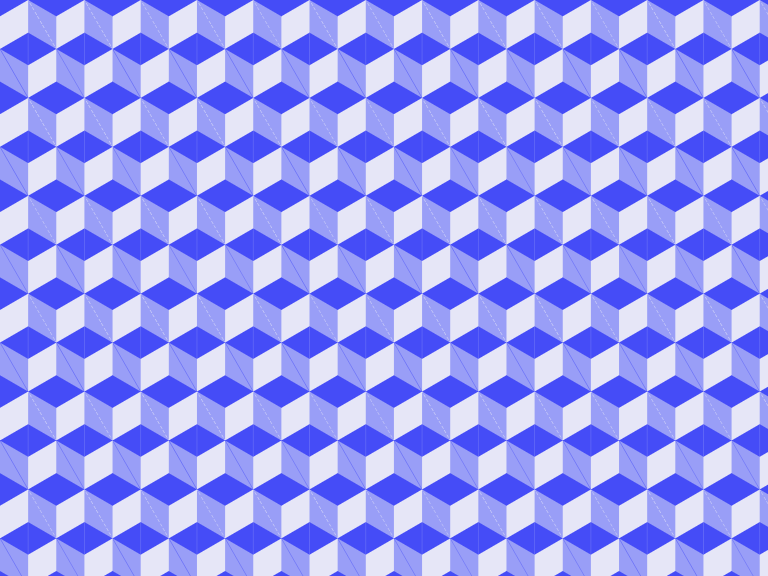
Give the GLSL for this pattern, as a Shadertoy shader.

```glsl
// Rows of stacked isometric cubes: blue rhombic tops, lilac left and pale right sides.
// Each row is a strip holding the lower half of its own tops and the upper half of
// the next row's; hairline seams cross the lilac sides and the tops.

float hash21(vec2 p)
{
    vec3 q = fract(vec3(p.xyx) * 0.1031);
    q += dot(q, q.yzx + 33.33);
    return fract((q.x + q.y) * q.z);
}

// Coverage of a shape from its signed distance, one pixel soft.
float coverage(float dist, float pixel)
{
    return clamp(0.5 - dist / pixel, 0.0, 1.0);
}

void mainImage(out vec4 fragColor, in vec2 fragCoord)
{
    const vec3 BLUE = vec3(0.27, 0.30, 0.97);
    const vec3 LILAC = vec3(0.60, 0.62, 0.97);
    const vec3 PALE = vec3(0.90, 0.90, 0.97);

    // Cube width and row spacing, in canvas heights.
    const vec2 CELL = vec2(0.0977, 0.08497);
    float pixel = 1.0 / iResolution.y;
    vec2 pos = vec2(fragCoord.x, iResolution.y - fragCoord.y) * pixel;
    vec2 grid = pos / CELL;

    // Alternate rows are shifted by half a cube; u is centred on the cube.
    float row = floor(grid.y);
    float isOdd = mod(row, 2.0);
    float shifted = grid.x + 0.5 * (1.0 - isOdd);
    float u = fract(shifted) - 0.5;
    float v = grid.y - row;

    // Side faces
    float leftDist = (abs(u + 0.25) - 0.25) * CELL.x;
    if (u > 0.25) leftDist = (0.5 - u) * CELL.x;
    float left = coverage(leftDist, pixel);
    vec3 color = mix(PALE, LILAC, left);

    // Diagonal seam: dark in odd rows, pale and broken in even rows
    float diagonal = abs(u + 0.5 - 0.5 * v) * CELL.x * 0.87;
    float seam = coverage(diagonal - 0.0006, pixel) * left;
    float variation = 0.7 + 0.3 * hash21(vec2(floor(shifted), row));
    float dash = smoothstep(0.25, 0.45, abs(fract(v * 11.0) - 0.5) * 2.0);
    vec3 seamColor = mix(PALE, BLUE, isOdd);
    float strength = mix(0.65 * dash, 0.6, isOdd) * variation;
    color = mix(color, seamColor, seam * strength);

    // Rhombic tops, with a faint vertical seam
    float lowerHalf = v - (1.0 - 2.0 * abs(u)) / 3.0;
    float upperHalf = 1.0 - v - abs(u) * 2.0 / 3.0;
    float topDist = min(lowerHalf, upperHalf) * CELL.y * 0.866;
    float vertical = abs(fract(grid.x) - 0.5) * CELL.x;
    vec3 topColor = mix(BLUE, PALE, 0.2 * coverage(vertical - 0.0006, pixel));
    color = mix(color, topColor, coverage(topDist, pixel));

    fragColor = vec4(color, 1.0);
}
```
